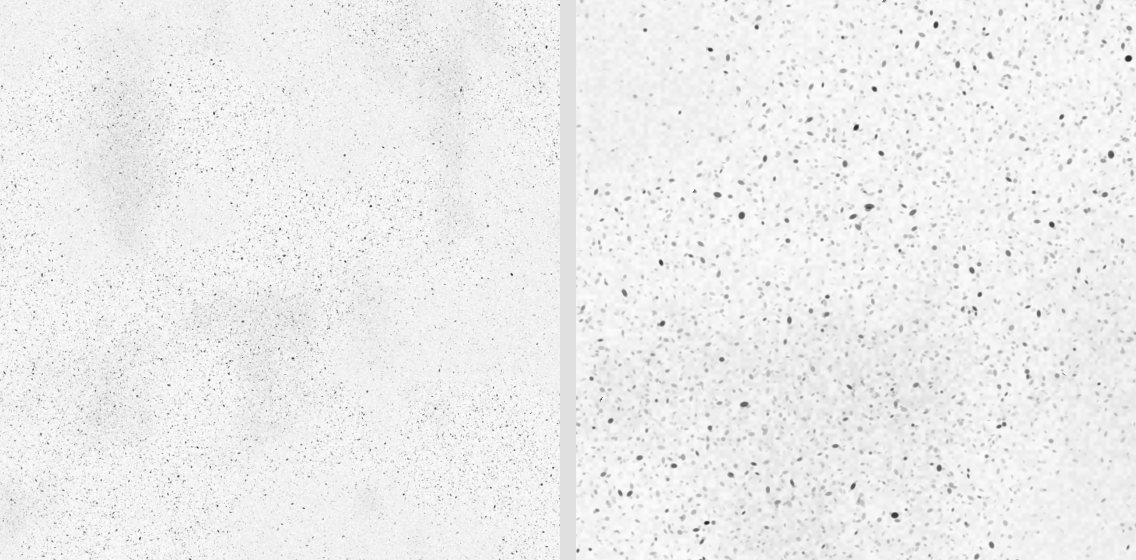
Left, the full canvas; right, a detail of the centre.
Write a Shadertoy shader that draws this texture.

```glsl
// Pale speckled plaster: soft cloudy tones and fine grain, dusted with
// dark specks. Value noise drives tone and speck density; jittered grids of
// small stretched ellipses, from faint dust to bold dots, give the specks.

const float CLEAN_TONE    = 0.944;  // smooth areas with few specks
const float SPECKLED_TONE = 0.960;  // brighter areas that carry specks
const float SMUDGE_DEPTH  = 0.042;
const float GRAIN_DEPTH   = 0.055;
const float GRAIN_SCALE   = 400.0;
const vec2  CLOUD_SCALE   = vec2(6.0, 5.0);
const vec2  SMUDGE_SCALE  = vec2(7.0, 6.0);

// Speck layers: cells across the canvas, share of filled cells
const float DUST_CELLS = 250.0, DUST_SHARE = 0.42;
const float FLECK_CELLS = 135.0, FLECK_SHARE = 0.30;
const float DOT_CELLS = 46.0, DOT_SHARE = 0.12;

// Smallest and largest radius, then weakest and strongest darkness
const vec4 DUST_RANGE  = vec4(0.0007, 0.0013, 0.06, 0.26);
const vec4 FLECK_RANGE = vec4(0.0008, 0.0016, 0.16, 0.62);
const vec4 DOT_RANGE   = vec4(0.0012, 0.0021, 0.50, 0.85);

// Integer hash giving four values in 0..1
vec4 hash4(vec2 cell, uint seed) {
    uvec4 v = uvec4(uvec2(ivec2(cell)), seed, seed * 7u + 3u);
    v = v * 1664525u + 1013904223u;
    v += v.yzxy * v.wxyz;
    v ^= v >> 16u;
    v += v.yzxy * v.wxyz;
    v ^= v >> 16u;
    return vec4(v >> 8u) / 16777216.0;
}

float valueNoise(vec2 p, uint seed) {
    vec2 cell = floor(p);
    vec2 f = fract(p);
    f = f * f * (3.0 - 2.0 * f);
    float low = mix(hash4(cell, seed).x, hash4(cell + vec2(1.0, 0.0), seed).x, f.x);
    float high = mix(hash4(cell + vec2(0.0, 1.0), seed).x, hash4(cell + 1.0, seed).x, f.x);
    return mix(low, high, f.y);
}

float fbm(vec2 p, uint seed) {
    float sum = 0.0;
    float weight = 0.53;
    for (uint octave = 0u; octave < 4u; octave++) {
        sum += weight * valueNoise(p, seed + octave);
        p = p * 2.03 + 11.7;
        weight *= 0.5;
    }
    return sum;
}

// Darkness of one layer of scattered specks
float specks(vec2 uv, float cells, float share, vec4 range, uint seed, float pixel) {
    vec2 home = floor(uv * cells);
    float darkness = 0.0;
    for (int y = -1; y <= 1; y++) {
        for (int x = -1; x <= 1; x++) {
            vec2 cell = home + vec2(x, y);
            vec4 place = hash4(cell, seed);
            vec4 look = hash4(cell, seed + 50u);
            if (place.z > share) continue;

            // Turned and stretched ellipse
            vec2 offset = uv - (cell + place.xy) / cells;
            float angle = 6.2832 * place.w;
            vec2 axis = vec2(cos(angle), sin(angle));
            float stretch = mix(1.0, 1.55, look.z);
            vec2 local = vec2(dot(offset, axis) / stretch,
                              dot(offset, vec2(-axis.y, axis.x)) * sqrt(stretch));
            float radius = mix(range.x, range.y, look.x * look.x);
            float edge = 0.7 * pixel + 0.0003;
            float cover = 1.0 - smoothstep(radius - edge, radius + edge, length(local));
            darkness = max(darkness, cover * mix(range.z, range.w, look.y * look.y));
        }
    }
    return darkness;
}

void mainImage(out vec4 fragColor, in vec2 fragCoord) {
    float pixel = 1.0 / min(iResolution.x, iResolution.y);
    vec2 uv = fragCoord * pixel;

    // Large soft variations
    float density = smoothstep(0.34, 0.60, fbm(uv * CLOUD_SCALE, 11u));
    float smudge = smoothstep(0.50, 0.85, fbm(uv * SMUDGE_SCALE + 3.4, 23u));
    float tone = mix(CLEAN_TONE, SPECKLED_TONE, density);
    tone -= SMUDGE_DEPTH * smudge;

    // Fine grain, a little rougher inside the smudges
    float grain = valueNoise(uv * GRAIN_SCALE, 37u) - 0.5;
    tone += grain * GRAIN_DEPTH * (1.0 + 0.5 * smudge);

    // Specks from faint to bold
    float dustShare = DUST_SHARE * min(1.2, mix(0.25, 1.0, density) + 0.6 * smudge);
    float fleckShare = FLECK_SHARE * mix(0.12, 1.0, density);
    float dotShare = DOT_SHARE * mix(0.15, 1.0, density);
    tone *= 1.0 - specks(uv, DUST_CELLS, dustShare, DUST_RANGE, 101u, pixel);
    tone *= 1.0 - specks(uv, FLECK_CELLS, fleckShare, FLECK_RANGE, 211u, pixel);
    tone *= 1.0 - specks(uv, DOT_CELLS, dotShare, DOT_RANGE, 307u, pixel);

    fragColor = vec4(vec3(clamp(tone, 0.0, 1.0)), 1.0);
}
```
